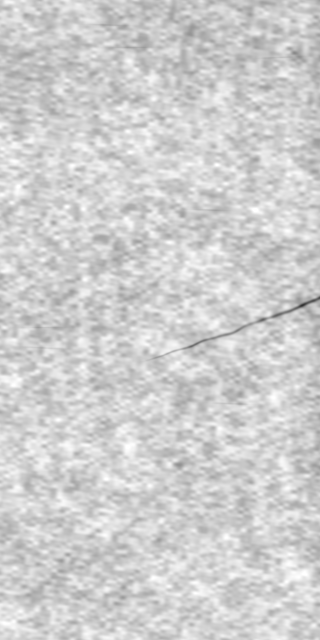
A Shadertoy shader for this texture:

```glsl
const float BASE = 0.818;                    // mean grey
const vec2 FINE_FREQ = vec2(58.0, 92.0);     // grains per canvas width
const vec2 GRAIN_FREQ = vec2(40.0, 64.0);
const vec2 MOTTLE_FREQ = vec2(19.0, 27.0);
const vec2 CLOUD_FREQ = vec2(5.0, 6.0);
const float FINE_AMP = 0.17;
const float GRAIN_AMP = 0.17;
const float MOTTLE_AMP = 0.11;
const float CLOUD_AMP = 0.08;
const float GRAIN_TILT = 0.14;
const float STREAK_START = 0.047;            // pale vertical bands
const float STREAK_STEP = 0.2125;
const float STREAK_WIDTH = 0.016;
const float STREAK_AMP = 0.065;
const vec2 CRACK_START = vec2(0.44, 0.872);
const float CRACK_SLOPE = 0.27;
const float CRACK_BEND = 0.16;
const float CRACK_WIDTH = 0.0055;
const float CRACK_DEPTH = 0.40;
const int SPOTS = 26;
const float SPOT_DEPTH = 0.17;
const int HAIRLINES = 7;
const float HAIRLINE_DEPTH = 0.07;

float hash(vec2 p) {
    return fract(sin(dot(p, vec2(127.1, 311.7))) * 43758.5453);
}

// Smooth value noise centred on zero
float noise(vec2 p) {
    vec2 i = floor(p);
    vec2 f = fract(p);
    f = f * f * (3.0 - 2.0 * f);
    float low = mix(hash(i), hash(i + vec2(1.0, 0.0)), f.x);
    float high = mix(hash(i + vec2(0.0, 1.0)), hash(i + vec2(1.0, 1.0)), f.x);
    return mix(low, high, f.y) - 0.5;
}

float bell(float x) {
    return exp(-x * x);
}

mat2 rotation(float a) {
    return mat2(cos(a), sin(a), -sin(a), cos(a));
}

// Layered grain, wider than tall
float grain(vec2 p) {
    float g = FINE_AMP * noise(rotation(GRAIN_TILT) * p * FINE_FREQ + 17.0);
    g += GRAIN_AMP * noise(rotation(-GRAIN_TILT) * p * GRAIN_FREQ + 53.0);
    g += MOTTLE_AMP * noise(rotation(0.3) * p * MOTTLE_FREQ + 91.0);
    return g + CLOUD_AMP * noise(p * CLOUD_FREQ + 7.0);
}

// Evenly spaced pale bands, broken along their length
float streaks(vec2 p) {
    float x = p.x - STREAK_START + 0.008 * noise(vec2(3.0, p.y * 14.0));
    float k = floor(x / STREAK_STEP + 0.5);
    float strength = 0.5 + noise(vec2(k * 7.3, p.y * 9.0));
    return STREAK_AMP * strength * bell((x - k * STREAK_STEP) / STREAK_WIDTH);
}

// Rising crack that thins out toward its left end
float crack(vec2 p) {
    float d = p.x - CRACK_START.x;
    float y = CRACK_START.y + d * (CRACK_SLOPE + CRACK_BEND * d);
    y += 0.009 * noise(vec2(p.x * 22.0, 4.0));
    float grow = smoothstep(-0.02, 0.42, d);
    float width = CRACK_WIDTH * mix(0.6, 1.1, grow);
    float broken = 0.8 + 0.8 * noise(vec2(p.x * 18.0, 31.0));
    float core = bell((p.y - y) / width);
    float halo = 0.12 * bell((p.y - y) / (5.0 * width));
    return CRACK_DEPTH * smoothstep(-0.03, 0.1, d) * mix(0.4, 1.0, grow)
        * broken * (core + halo);
}

// Soft dark spots, denser to the right
float spots(vec2 p) {
    float sum = 0.0;
    for (int i = 0; i < SPOTS; i++) {
        float n = float(i);
        vec2 c = vec2(sqrt(hash(vec2(n, 1.0))), 2.0 * hash(vec2(n, 2.0)));
        float size = mix(0.009, 0.02, hash(vec2(n, 3.0)));
        vec2 q = (p - c) / (size * vec2(1.2, 0.85));
        sum += mix(0.3, 1.0, hash(vec2(n, 4.0))) * exp(-dot(q, q));
    }
    return SPOT_DEPTH * sum;
}

// Short faint level scratches
float hairlines(vec2 p) {
    float sum = 0.0;
    for (int i = 0; i < HAIRLINES; i++) {
        float n = float(i);
        vec2 c = vec2(hash(vec2(n, 11.0)), 2.0 * hash(vec2(n, 12.0)));
        vec2 q = p - c;
        q.y += q.x * 0.12 * (hash(vec2(n, 13.0)) - 0.5);
        sum += bell(q.x / 0.06) * bell(q.y / 0.003);
    }
    return HAIRLINE_DEPTH * sum;
}

void mainImage(out vec4 fragColor, in vec2 fragCoord) {
    vec2 p = fragCoord / iResolution.x;
    float edgeShade = 0.05 * smoothstep(0.95, 1.0, p.x);
    float topShade = 0.025 * smoothstep(1.5, 1.9, p.y);
    float grey = BASE + grain(p) + streaks(p) - edgeShade - topShade;
    grey -= spots(p) + hairlines(p) + crack(p);
    fragColor = vec4(vec3(clamp(grey, 0.0, 1.0)), 1.0);
}
```
